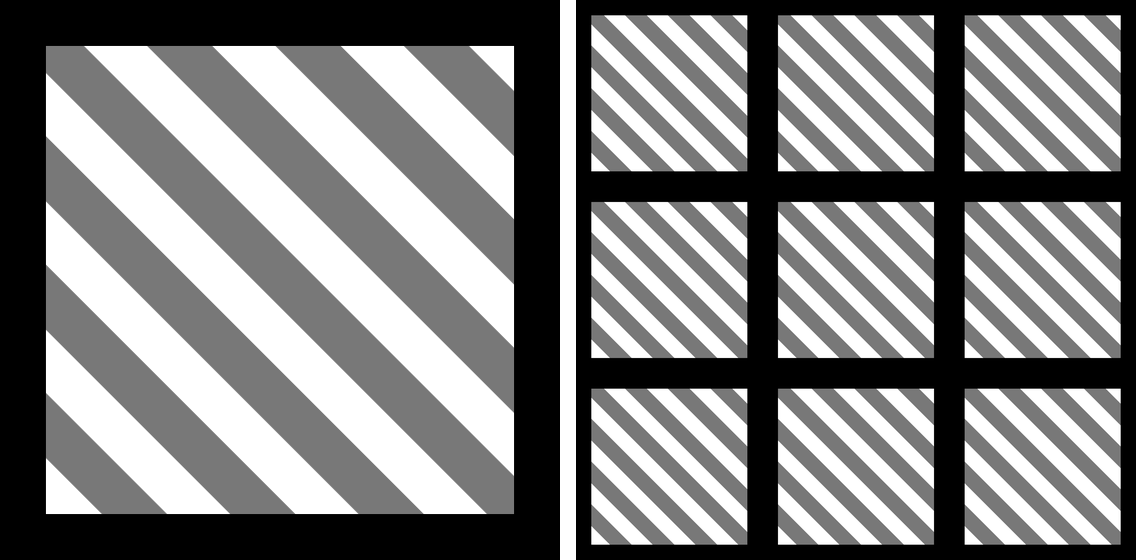
Left, the tile; right, the same tile 3 across and 3 down.
This pattern is drawn by a WebGL 1 fragment shader. Its source:

```glsl
precision highp float;

uniform vec2 u_resolution;

#define PANEL_HALF 0.41797
#define STRIPE_PERIOD 0.22917
#define STRIPE_DUTY 0.508
#define STRIPE_CENTRE 0.0097
#define BORDER_COLOUR vec3(0.0)
#define GAP_COLOUR vec3(1.0)
#define STRIPE_COLOUR vec3(0.47)

// Signed distance to an axis-aligned square, negative inside.
float squareDistance(vec2 p, float halfSide) {
  vec2 d = abs(p) - halfSide;
  return length(max(d, 0.0)) + min(max(d.x, d.y), 0.0);
}

// Signed distance to the nearest falling diagonal stripe, negative inside.
float stripeDistance(vec2 p) {
  float offset = p.x + p.y - STRIPE_CENTRE;
  float phase = fract(offset / STRIPE_PERIOD + 0.5) - 0.5;
  return (abs(phase) - 0.5 * STRIPE_DUTY) * STRIPE_PERIOD * inversesqrt(2.0);
}

// Antialiased fill, one pixel wide across the edge.
float coverage(float dist, float pixel) {
  return clamp(0.5 - dist / pixel, 0.0, 1.0);
}

void main() {
  // The solid border meets itself on all four sides, so the tile is seamless.
  vec2 p = gl_FragCoord.xy / u_resolution - 0.5;
  float pixel = 1.0 / min(u_resolution.x, u_resolution.y);

  vec3 panel = mix(GAP_COLOUR, STRIPE_COLOUR, coverage(stripeDistance(p), pixel));
  vec3 colour = mix(BORDER_COLOUR, panel, coverage(squareDistance(p, PANEL_HALF), pixel));

  gl_FragColor = vec4(colour, 1.0);
}
```
